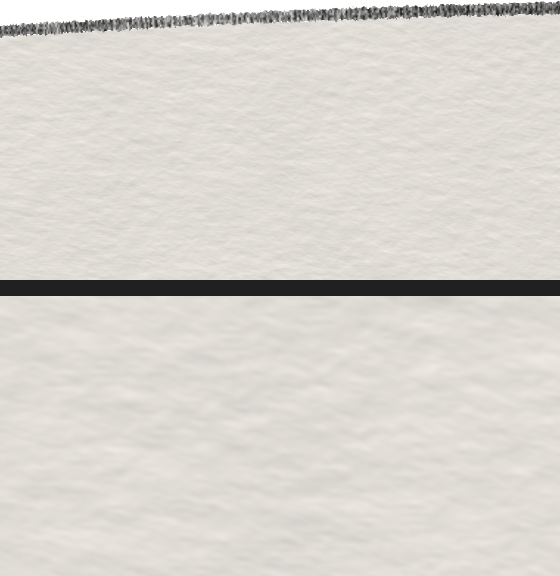
Top, the full canvas; bottom, a detail of the centre.
Reproduce this texture procedurally as a Shadertoy shader.

```glsl
// A sheet of pale, rough paper under a white strip, edged by a charcoal stroke.
// The paper is fractal noise lit from above as relief; the stroke is a band
// around a gentle curve, filled with upright dabs and coarse grain.

const vec3 WHITE = vec3(1.0);
const vec3 PAPER = vec3(0.876, 0.860, 0.836);
const vec3 CHARCOAL_TINT = vec3(1.0, 0.995, 0.985);
const float TAU = 6.28318;

float hash(vec2 p) {
    return fract(sin(dot(p, vec2(127.1, 311.7))) * 43758.5453);
}

float noise(vec2 p) {
    vec2 cell = floor(p);
    vec2 f = fract(p);
    vec2 u = f * f * (3.0 - 2.0 * f);
    float low = mix(hash(cell), hash(cell + vec2(1.0, 0.0)), u.x);
    float high = mix(hash(cell + vec2(0.0, 1.0)), hash(cell + vec2(1.0)), u.x);
    return mix(low, high, u.y);
}

// Sum of turned octaves, roughly in 0..1
float fbm(vec2 p, int octaves) {
    float sum = 0.0;
    float amplitude = 0.5;
    for (int i = 0; i < octaves; i++) {
        sum += amplitude * noise(p);
        p = mat2(1.92, 0.5, -0.5, 1.92) * p + 17.3;
        amplitude *= 0.5;
    }
    return sum;
}

// Height of the paper fibres, wider than tall and leaning down to the right
float paperHeight(vec2 p) {
    vec2 leaning = vec2(p.x, p.y + 0.14 * p.x);
    return fbm(leaning * vec2(21.0, 38.0), 3);
}

vec3 paperColor(vec2 p, vec2 lightStep, float strength) {
    float relief = paperHeight(p) - paperHeight(p + lightStep);
    float mottle = fbm(p * vec2(5.0, 9.0) + 40.0, 3) - 0.44;
    return PAPER * (1.0 + strength * relief + 0.035 * mottle);
}

// Centre line of the stroke
float strokeCurve(float x) {
    return 0.888 + 0.0625 * x - 0.0105 * x * x;
}

// Ragged offset of an edge, mixing broad dabs and fine crumbs
float raggedness(vec2 p, float amount) {
    float broad = noise(vec2(p.x * 60.0, 3.0)) - 0.5;
    float crumbs = noise(p * vec2(190.0, 130.0)) - 0.5;
    return amount * (0.7 * broad + 1.3 * crumbs);
}

// Grey level inside the stroke; across runs from -1 to 1 over its width
float charcoalTone(vec2 p, float across) {
    float sway = 5.0 * noise(vec2(p.x * 18.0, 8.0)) + 0.5 * across;
    float dab = cos(TAU * 48.0 * p.x + sway);
    float grain = noise(p * vec2(190.0, 120.0) + 9.0) - 0.5;
    float streak = noise(vec2(p.x * 125.0, p.y * 45.0)) - 0.5;
    float wornPatch = exp(-pow((p.x - 0.78) / 0.32, 2.0));
    float pressure = 0.06 * smoothstep(1.1, 1.6, p.x);
    float tone = 0.43 + 0.08 * dab + 0.45 * grain + 0.28 * streak;
    tone += 0.10 * wornPatch - pressure + 0.10 * across * across;
    return clamp(tone, 0.14, 0.86);
}

void mainImage(out vec4 fragColor, in vec2 fragCoord) {
    vec2 p = fragCoord / iResolution.y;
    float soft = max(0.0025, 0.7 / iResolution.y);
    float offset = p.y - strokeCurve(p.x);

    // Paper below, white above, meeting under the stroke's lower rim
    vec3 color = paperColor(p, vec2(-0.0015, 0.004), 0.34);
    float sheetEdge = offset + 0.018 + raggedness(p + 5.0, 0.006);
    color = mix(color, WHITE, smoothstep(-soft, soft, sheetEdge));

    // Charcoal stroke with crumbling edges
    float halfWidth = 0.0195 + 0.0008 * p.x;
    float edge = abs(offset) - halfWidth + raggedness(p, 0.008);
    float tone = charcoalTone(p, offset / halfWidth);
    color = mix(color, tone * CHARCOAL_TINT, 1.0 - smoothstep(-soft, soft, edge));

    fragColor = vec4(clamp(color, 0.0, 1.0), 1.0);
}
```
